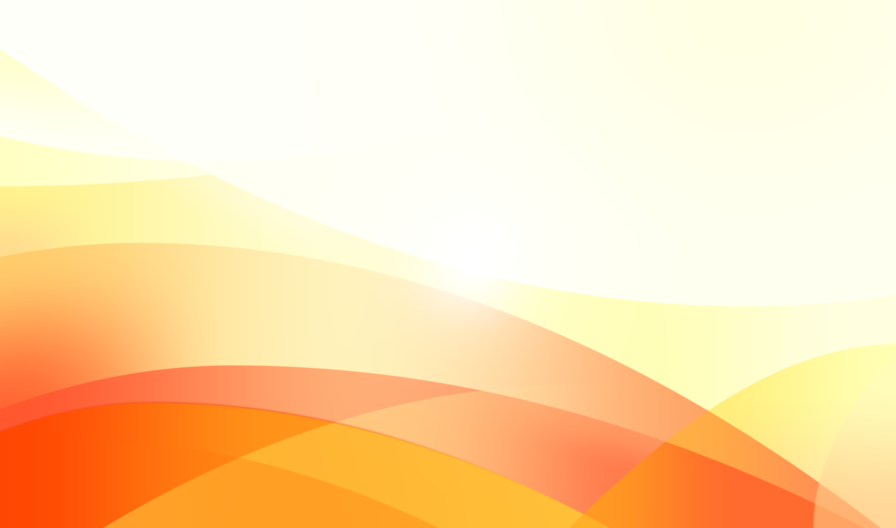
This background is drawn by a Shadertoy shader. Its source:

```glsl
// Height of a lopsided parabola with its own bend on each side of the peak
float arch(float x, vec2 peak, float leftBend, float rightBend) {
    float d = x - peak.x;
    return peak.y - (d < 0.0 ? leftBend : rightBend) * d * d;
}

// Smooth coverage of the area where the signed height is positive
float cover(float height) {
    return smoothstep(-1.0, 1.0, height * iResolution.y);
}

// Three-stop horizontal gradient
vec3 ramp(vec3 a, vec3 b, vec3 c, vec2 stops, float x) {
    vec3 start = mix(a, b, smoothstep(0.0, stops.x, x));
    return mix(start, c, smoothstep(stops.x, stops.y, x));
}

void mainImage(out vec4 fragColor, in vec2 fragCoord) {
    vec2 uv = fragCoord / iResolution.xy;
    float x = uv.x, y = uv.y;

    // Outlines of the sweeping sheets
    float valley = arch(x, vec2(0.83, 0.42), -0.707, -0.707) - y;
    float veil = arch(x, vec2(0.234, 0.694), -0.88, -0.88) - y;
    float shelf = 0.647 + 0.4 * x * x - y;
    float broad = arch(x, vec2(0.156, 0.54), 1.1, 0.79) - y;
    float middle = arch(x, vec2(0.26, 0.308), 1.23, 0.62) - y;
    float front = arch(x, vec2(0.169, 0.238), 1.92, 0.91) - y;
    float low = arch(x, vec2(0.08, 0.168), 1.0, 1.0) - y;
    float crossing = arch(x, vec2(0.651, 0.273), 0.95, 0.95) - y;
    float e = 1.0 - x;
    float hill = 0.348 - 3.2 * e * e + 1.6 * e * e * e - y;
    float corner = x - 0.908 - 0.85 * y * y;

    // Pale sky, a little creamier below the veil
    vec3 color = mix(vec3(1.0, 1.0, 0.975), vec3(1.0, 1.0, 0.94), smoothstep(0.3, 0.85, x));
    color.b -= 0.05 * smoothstep(0.5, 0.0, length((uv - vec2(0.82, 1.0)) * vec2(1.3, 1.0)));
    color.b -= 0.025 * cover(veil) * smoothstep(0.55, 0.25, x);

    // Yellow sheets under the valley line
    float fade = smoothstep(0.22, 0.0, x) * smoothstep(0.0, 0.16, -veil);
    vec3 sheet = mix(vec3(1.0, 1.0, 0.955), vec3(1.0, 1.0, 0.81), fade);
    vec3 belowVeil = mix(vec3(1.0, 1.0, 0.77), vec3(1.0, 1.0, 0.89), smoothstep(0.0, 0.25, x));
    sheet = mix(sheet, belowVeil, cover(veil));
    vec3 band = ramp(vec3(1.0, 0.95, 0.56), vec3(1.0, 0.99, 0.80), vec3(1.0, 0.995, 0.72), vec2(0.36, 0.72), x);
    band.b += 0.06 * smoothstep(0.10, 0.0, valley) * smoothstep(0.5, 0.3, x);
    band.g -= 0.09 * smoothstep(0.13, 0.0, x) * smoothstep(0.0, 0.13, shelf);
    band.b += 0.15 * smoothstep(0.72, 0.95, x);
    sheet = mix(sheet, band, cover(shelf));
    color = mix(color, sheet, cover(valley));

    // Broad peach wave, heating up toward the lower left
    vec3 peach = ramp(vec3(1.0, 0.80, 0.42), vec3(1.0, 0.945, 0.72), vec3(1.0, 0.63, 0.39), vec2(0.38, 0.84), x);
    peach = mix(peach, vec3(1.0, 0.40, 0.20), smoothstep(0.26, 0.0, x) * smoothstep(0.0, 0.30, broad));
    peach = mix(peach, vec3(1.0, 0.88, 0.62), 0.3 * cover(crossing) * smoothstep(0.70, 0.52, x));
    color = mix(color, peach, cover(broad));

    // Coral wave
    vec3 coral = ramp(vec3(1.0, 0.34, 0.18), vec3(1.0, 0.67, 0.45), vec3(1.0, 0.47, 0.29), vec2(0.40, 0.72), x);
    coral = mix(coral, vec3(1.0, 0.81, 0.51), 0.75 * cover(crossing) * smoothstep(0.72, 0.42, x));
    coral = mix(coral, vec3(1.0, 0.72, 0.47), 0.45 * smoothstep(0.09, 0.0, middle) * smoothstep(0.5, 0.6, x));
    color = mix(color, coral, cover(middle));

    // Front wave with a thin red rim
    vec3 orange = ramp(vec3(1.0, 0.28, 0.01), vec3(1.0, 0.58, 0.10), vec3(1.0, 0.69, 0.15), vec2(0.33, 0.65), x);
    orange = mix(orange, vec3(1.0, 0.78, 0.25), 0.65 * cover(crossing));
    orange = mix(orange, vec3(1.0, 0.46, 0.03), 0.33 * cover(low) * smoothstep(0.05, 0.3, x));
    color = mix(color, orange, cover(front));
    float rim = smoothstep(0.004, 0.0, abs(front)) * smoothstep(0.7, 0.25, x);
    color = mix(color, vec3(0.97, 0.30, 0.16), 0.4 * rim);

    // Translucent hill tints every sheet behind it
    vec3 hillColor = mix(vec3(1.0, 0.94, 0.48), vec3(1.0, 1.0, 0.70), smoothstep(0.78, 1.0, x));
    hillColor.g -= 0.09 * smoothstep(0.28, 0.0, y);
    vec3 hillOverBroad = mix(vec3(1.0, 0.68, 0.27), vec3(1.0, 0.56, 0.33), smoothstep(0.76, 0.94, x));
    vec3 hillOverCoral = mix(vec3(1.0, 0.60, 0.13), vec3(1.0, 0.42, 0.18), smoothstep(0.66, 0.83, x));
    hillColor = mix(hillColor, hillOverBroad, cover(broad));
    hillColor = mix(hillColor, hillOverCoral, cover(middle));
    hillColor = mix(hillColor, vec3(1.0, 0.69, 0.16), cover(front));
    vec3 cornerColor = mix(vec3(1.0, 0.79, 0.52), vec3(1.0, 0.98, 0.74), smoothstep(0.0, 0.28, y));
    hillColor = mix(hillColor, cornerColor, 0.6 * cover(corner));
    color = mix(color, hillColor, cover(hill));

    // White light over the crest, with a wide halo
    vec2 toLight = (uv - vec2(0.526, 0.51)) * vec2(iResolution.x / iResolution.y, 1.0);
    float r = length(toLight);
    float glow = 0.78 * exp(-r * r / 0.011) + 0.22 * exp(-r * r / 0.05);
    color = mix(color, vec3(1.0), glow);

    fragColor = vec4(color, 1.0);
}
```
